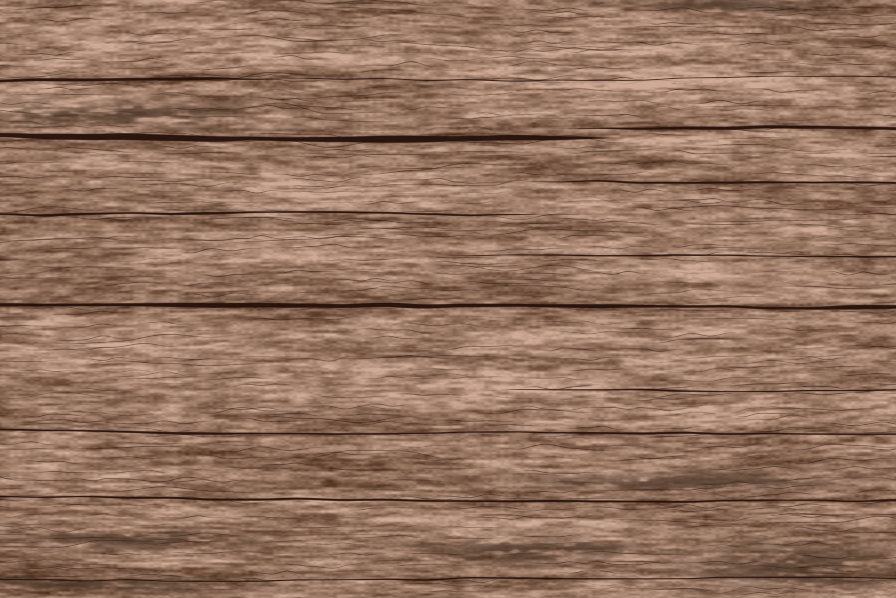
Write a Shadertoy shader that draws this texture.

```glsl
const vec3 DARK_WOOD  = vec3(0.36, 0.24, 0.165);
const vec3 PALE_WOOD  = vec3(0.77, 0.63, 0.55);
const vec3 STAIN_TONE = vec3(0.29, 0.21, 0.155);
const vec3 CRACK_TONE = vec3(0.14, 0.065, 0.04);
const float BASE_TONE = 0.62;
const float SHADOW_REACH = 0.009;
const float FISSURE_HALF_WIDTH = 0.0006;
const int FISSURE_LAYERS = 4;

// Main cracks: height, start, end, half width
const int CRACK_COUNT = 12;
const vec4 CRACKS[CRACK_COUNT] = vec4[](
    vec4(0.871, -0.30, 0.55, 0.0022), vec4(0.869, 0.35, 1.70, 0.0007),
    vec4(0.771, -0.40, 1.08, 0.0046), vec4(0.785, 0.90, 1.90, 0.0026),
    vec4(0.692, 0.83, 1.80, 0.0014),  vec4(0.645, -0.40, 0.96, 0.0018),
    vec4(0.577, 0.70, 1.80, 0.0011),  vec4(0.487, -0.50, 2.00, 0.0030),
    vec4(0.343, 0.78, 1.80, 0.0012),  vec4(0.278, -0.50, 2.00, 0.0016),
    vec4(0.164, -0.50, 2.00, 0.0015), vec4(0.030, -0.50, 2.00, 0.0010));

// Weathered patches: centre, radii
const int STAIN_COUNT = 7;
const vec4 STAINS[STAIN_COUNT] = vec4[](
    vec4(0.24, 0.092, 0.23, 0.020), vec4(0.88, 0.075, 0.22, 0.030),
    vec4(1.18, 0.195, 0.36, 0.020), vec4(1.34, 0.050, 0.22, 0.050),
    vec4(0.18, 0.808, 0.34, 0.028), vec4(1.20, 0.995, 0.20, 0.016),
    vec4(0.15, 0.015, 0.28, 0.018));

// Bleached patches: centre, radii
const int BLEACH_COUNT = 5;
const vec4 BLEACHES[BLEACH_COUNT] = vec4[](
    vec4(0.38, 0.905, 0.42, 0.045), vec4(0.32, 0.410, 0.24, 0.035),
    vec4(0.51, 0.336, 0.08, 0.012), vec4(1.10, 0.860, 0.35, 0.025),
    vec4(0.75, 0.360, 0.28, 0.030));

float hash(vec2 p) {
    return fract(sin(dot(p, vec2(12.9898, 78.233))) * 43758.5453);
}

float noise(vec2 p) {
    vec2 i = floor(p), f = fract(p);
    f = f * f * (3.0 - 2.0 * f);
    return mix(mix(hash(i), hash(i + vec2(1, 0)), f.x),
               mix(hash(i + vec2(0, 1)), hash(i + vec2(1, 1)), f.x), f.y);
}

// Noise centred on zero
float grain(vec2 p) { return noise(p) - 0.5; }

// Soft elliptical patch
float patchMask(vec2 p, vec4 e) {
    vec2 q = (p - e.xy) / e.zw;
    return exp(-1.5 * dot(q, q));
}

// Layered wood fibres, from broad bands to short flecks
float woodTone(vec2 p) {
    float tone = BASE_TONE;
    tone += 0.32 * grain(p * vec2(2.5, 9.0));
    tone += 0.30 * grain(p * vec2(3.5, 48.0) + 11.0);
    tone += 0.52 * grain(p * vec2(11.0, 125.0) + 23.0);
    tone += 0.62 * grain(p * vec2(38.0, 230.0) + 37.0);
    tone += 0.28 * grain(p * vec2(150.0, 310.0) + 51.0);
    return tone;
}

// Short tapered fissures, one per random cell
float fissures(vec2 p, float px) {
    float sum = 0.0;
    for (int i = 0; i < FISSURE_LAYERS; i++) {
        float layer = float(i), rows = 19.0 + 15.0 * layer;
        float row = floor(p.y * rows);
        float along = p.x * (2.5 + 1.7 * layer) + 9.0 * hash(vec2(row, layer));
        vec2 id = vec2(floor(along), row + 91.0 * layer);
        float t = fract(along), chance = hash(id);
        float centre = mix(0.3, 0.7, hash(id + 5.3)) + 0.35 * grain(vec2(along * 5.0, id.y));
        float d = abs(fract(p.y * rows) - centre) / rows - FISSURE_HALF_WIDTH;
        float taper = smoothstep(0.0, 0.3, t) * smoothstep(1.0, 0.6, t);
        sum += smoothstep(px, -px, d) * taper * smoothstep(0.25, 0.9, chance);
    }
    return min(sum, 1.0);
}

// Long cracks: x is the opening, y the shade around it
vec2 longCracks(vec2 p, float px) {
    vec2 result = vec2(0.0);
    for (int i = 0; i < CRACK_COUNT; i++) {
        vec4 c = CRACKS[i];
        float seed = 7.0 * float(i);
        float wander = 0.011 * grain(vec2(p.x * 2.2, seed)) + 0.003 * grain(vec2(p.x * 14.0, seed + 3.0));
        float ends = smoothstep(c.y, c.y + 0.25, p.x) * smoothstep(c.z, c.z - 0.25, p.x);
        float halfWidth = c.w * ends * (0.65 + 0.7 * noise(vec2(p.x * 9.0, seed + 5.0)));
        float d = abs(p.y - c.x - wander) - halfWidth;
        float opening = smoothstep(px, -px, d) * smoothstep(0.0, 0.3, ends);
        float shade = exp(-max(d, 0.0) / SHADOW_REACH) * ends * min(c.w / 0.003, 1.0);
        result = max(result, vec2(opening, shade));
    }
    return result;
}

void mainImage(out vec4 fragColor, in vec2 fragCoord) {
    vec2 p = fragCoord / iResolution.y;
    float px = 0.8 / iResolution.y;

    // Gently bent grain
    vec2 bent = p + vec2(0.0, 0.016 * grain(p * vec2(2.0, 4.0)) + 0.004 * grain(p * vec2(9.0, 14.0)));
    float tone = woodTone(bent);

    // Bleaching and staining
    for (int i = 0; i < BLEACH_COUNT; i++)
        tone += 0.27 * patchMask(bent, BLEACHES[i]);
    float stain = 0.0;
    for (int i = 0; i < STAIN_COUNT; i++)
        stain = max(stain, patchMask(bent, STAINS[i]));
    float fleck = 0.6 * noise(bent * vec2(16.0, 85.0)) + 0.4 * noise(bent * vec2(65.0, 190.0));
    stain *= smoothstep(0.32, 0.68, fleck + 0.15 * stain);

    // Surface, then fissures and cracks
    vec2 crack = longCracks(p, px);
    tone -= 0.22 * crack.y;
    vec3 color = mix(DARK_WOOD, PALE_WOOD, clamp(tone, -0.25, 1.1));
    color = mix(color, STAIN_TONE, 0.75 * stain);
    color = mix(color, CRACK_TONE, 0.55 * fissures(bent, px));
    color = mix(color, CRACK_TONE, 0.95 * crack.x);
    fragColor = vec4(color, 1.0);
}
```
